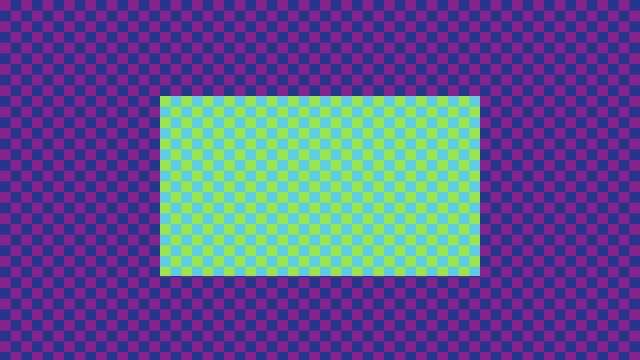
Reproduce this pattern procedurally as a Shadertoy shader.

```glsl
// Two-tone checkerboard with a bright checkered panel set near the centre.
// One grid of square cells, counted from the top left, feeds both layers;
// a box mask swaps the dark colour pair for the bright one.

#define COLUMNS 60.0
#define PANEL_MIN vec2(15.0, 9.0)
#define PANEL_MAX vec2(45.0, 25.875)
#define PURPLE vec3(0.53, 0.13, 0.55)
#define BLUE vec3(0.14, 0.21, 0.55)
#define GREEN vec3(0.60, 0.90, 0.31)
#define CYAN vec3(0.37, 0.80, 0.89)

// Smoothed square wave per axis: +1 in even cells, -1 in odd cells
vec2 squareWave(vec2 cell, float pixel) {
    vec2 edgeDistance = 0.5 - abs(mod(cell + 0.5, 2.0) - 1.0);
    return clamp(2.0 * edgeDistance / pixel, -1.0, 1.0);
}

// Coverage of even cells, where column plus row is even
float checker(vec2 cell, float pixel) {
    vec2 wave = squareWave(cell, pixel);
    return 0.5 + 0.5 * wave.x * wave.y;
}

// Coverage of an axis-aligned box
float boxMask(vec2 p, vec2 low, vec2 high, float pixel) {
    vec2 inside = min(p - low, high - p);
    vec2 coverage = clamp(inside / pixel + 0.5, 0.0, 1.0);
    return coverage.x * coverage.y;
}

void mainImage(out vec4 fragColor, in vec2 fragCoord) {
    // Cell coordinates, with rows running down from the top edge
    float pixel = COLUMNS / iResolution.x;
    vec2 cell = vec2(fragCoord.x, iResolution.y - fragCoord.y) * pixel;

    // Colour both layers from the shared grid, then lay in the panel
    float even = checker(cell, pixel);
    vec3 background = mix(BLUE, PURPLE, even);
    vec3 panel = mix(CYAN, GREEN, even);
    float mask = boxMask(cell, PANEL_MIN, PANEL_MAX, pixel);

    fragColor = vec4(mix(background, panel, mask), 1.0);
}
```
